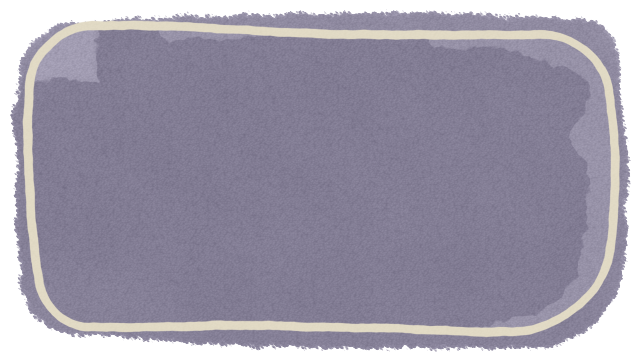
A Shadertoy shader for this background:

```glsl
// Mauve paint wash with frayed edges and a hand-drawn cream frame on white.

vec2 hash2(vec2 cell) {
    vec3 h = fract(cell.xyx * vec3(0.1031, 0.1030, 0.0973));
    h += dot(h, h.yzx + 33.33);
    return fract((h.xx + h.yz) * h.zy);
}

// Cellular noise: distance to the nearest scattered point, centred near zero.
float cellular(vec2 p) {
    vec2 cell = floor(p), local = fract(p);
    float nearest = 2.0;
    for (int y = -1; y <= 1; y++)
        for (int x = -1; x <= 1; x++) {
            vec2 offset = vec2(x, y);
            vec2 delta = offset + hash2(cell + offset) - local;
            nearest = min(nearest, dot(delta, delta));
        }
    return sqrt(nearest) - 0.45;
}

float layeredSines(vec2 p) {
    float sum = 0.0, amplitude = 0.5;
    for (int i = 0; i < 4; i++) {
        sum += amplitude * sin(p.x + 1.3 * sin(p.y)) * cos(p.y + 0.7 * p.x);
        p = mat2(1.6, 1.2, -1.2, 1.6) * p + 1.7;
        amplitude *= 0.55;
    }
    return sum;
}

// Signed distance to a bent box. sides: left, right, bottom, top;
// radii: top left, top right, bottom left, bottom right.
float bentBox(vec2 p, vec4 sides, vec4 radii) {
    vec2 pair = p.y > 0.5 ? radii.xy : radii.zw;
    float radius = p.x < 0.88 ? pair.x : pair.y;
    vec2 q = max(sides.xz - p, p - sides.yw) + radius;
    return min(max(q.x, q.y), 0.0) + length(max(q, 0.0)) - radius;
}

float square(float x) { return x * x; }

float cover(float d, float softness) {
    return 1.0 - smoothstep(-softness, softness, d);
}

void mainImage(out vec4 fragColor, in vec2 fragCoord) {
    vec2 p = fragCoord / iResolution.y;
    p.x *= 1.7655 * iResolution.y / iResolution.x;
    float edge = 0.8 / iResolution.y;

    // Brush irregularities, from broad wobble to bristles
    float wobble = layeredSines(p * 23.0);
    float bristle = cellular(mat2(0.8, 0.6, -0.6, 0.8) * p * vec2(75.0, 130.0));
    float ragged = cellular(p * 32.0);

    // Outer outline of the wash
    vec4 washSides = vec4(
        0.045 + 0.1 * square(p.y - 0.55) - 0.014 * exp(-square((p.y - 0.67) / 0.04)),
        1.731 - 0.22 * square(p.y - 0.48),
        0.036 + 0.045 * square(p.x - 1.15),
        0.965 - 0.045 * square(p.x - 1.0));
    float wash = bentBox(p, washSides, vec4(0.13, 0.08, 0.13, 0.21));
    wash += 0.008 * wobble + 0.009 * ragged + 0.012 * bristle;

    // Centre line of the cream frame
    vec4 frameSides = vec4(
        0.077 + 0.18 * square(p.y - 0.63),
        1.697 - 0.33 * square(p.y - 0.52),
        0.098 - 0.018 * smoothstep(1.0, 1.35, p.x) + 0.003 * sin(9.0 * p.x - 4.5),
        mix(0.930, 0.904, smoothstep(0.35, 1.0, p.x)));
    float frame = bentBox(p, frameSides, vec4(0.17, 0.15, 0.12, 0.23));

    // Darker second coat, leaving pale patches at the top and right
    float coatTop = 0.93 - 0.04 * smoothstep(0.42, 0.46, p.x)
        + 0.02 * smoothstep(0.66, 0.78, p.x)
        - 0.04 * smoothstep(1.17, 1.20, p.x)
        - 0.07 * smoothstep(1.35, 1.60, p.x);
    float coatRight = 1.62 - 0.2 * max(0.4 - p.y, 0.0)
        - 0.05 * exp(-square((p.y - 0.62) / 0.05));
    float coatBottom = 0.09 + 0.04 * smoothstep(1.25, 1.55, p.x);
    float coat = bentBox(p, vec4(-1.0, coatRight, coatBottom, coatTop),
                         vec4(0.01, 0.06, 0.01, 0.14));
    float cornerGap = max(p.x - 0.265, 0.78 - p.y);
    coat = max(coat, -cornerGap) + 0.012 * wobble + 0.014 * ragged;
    float coatAmount = cover(coat, 0.003);

    // Rim outside the frame is paler at the top and right
    float rimAmount = 0.85 - 0.45 * smoothstep(0.75, 0.9, p.y)
        - 0.25 * smoothstep(1.55, 1.7, p.x);
    coatAmount = mix(rimAmount, coatAmount, cover(frame, 0.003));
    coatAmount -= 0.25 * smoothstep(0.45, 0.05, length((p - vec2(0.2, 0.12)) * vec2(1.0, 2.2)));

    // Pigment and paper fibres
    float grain = cellular(p * vec2(150.0, 210.0))
        + 0.7 * cellular(mat2(0.6, -0.8, 0.8, 0.6) * p * vec2(75.0, 160.0))
        + 0.35 * cellular(p * 45.0) + 0.2 * layeredSines(p * 11.0);
    vec3 paleMauve = vec3(0.59, 0.57, 0.655);
    paleMauve += 0.04 * cover(cornerGap, 0.02);
    vec3 paint = mix(paleMauve, vec3(0.508, 0.487, 0.578), coatAmount);
    paint -= 0.055 * grain;
    paint += 0.05 * smoothstep(-0.012, 0.0, wash);

    // Layer the wash, then the frame, over white
    vec3 color = mix(vec3(1.0), paint, cover(wash, edge * 1.3));
    float line = abs(frame + 0.0025 * wobble) - 0.0122 - 0.0015 * ragged;
    vec3 cream = vec3(0.882, 0.853, 0.77) - 0.015 * grain;
    color = mix(color, cream, cover(line, edge));
    fragColor = vec4(color, 1.0);
}
```
